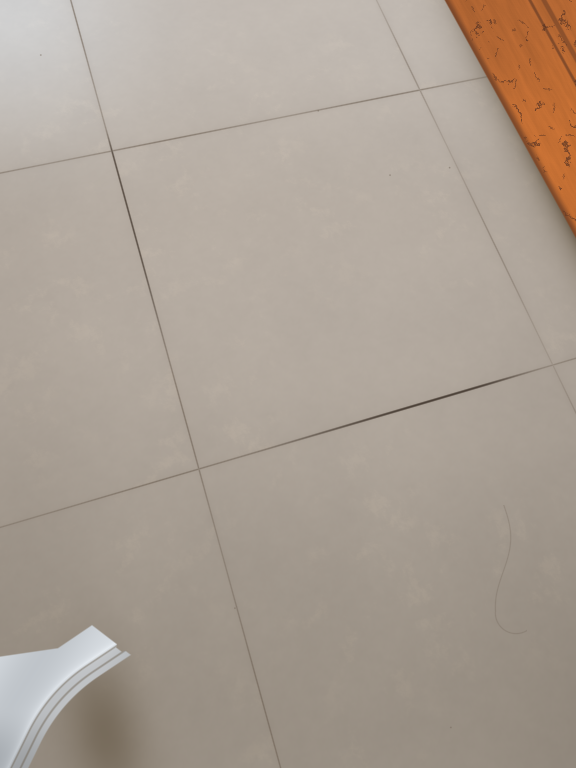
This texture is drawn by a WebGL 1 fragment shader. Its source:

```glsl
precision highp float;
// Large beige floor tiles in perspective, with a worn wooden edge and a folded white sheet.
uniform vec2 u_resolution;

// Projective frame of one tile: across axis, down axis and corner (y runs downward)
const vec3 TILE_ACROSS = vec3(0.4523, -0.0684, 0.0939);
const vec3 TILE_DOWN = vec3(0.0704, 0.3132, -0.1652);
const vec3 TILE_CORNER = vec3(0.1458, 0.1966, 1.0);
const float JOINT_HALF_WIDTH = 0.0009;
const float MOTTLE = 0.010;

const vec3 FLOOR_FAR = vec3(0.755, 0.725, 0.695);
const vec3 FLOOR_MID = vec3(0.712, 0.674, 0.634);
const vec3 FLOOR_NEAR = vec3(0.600, 0.563, 0.518);
const vec3 GLARE = vec3(0.06, 0.09, 0.12);
const vec3 JOINT = vec3(0.43, 0.38, 0.33);
const vec3 GAP = vec3(0.22, 0.18, 0.15);
const vec3 SHADOW = vec3(0.40, 0.35, 0.28);
const vec3 WOOD = vec3(0.70, 0.40, 0.20);
const vec3 WOOD_DARK = vec3(0.36, 0.21, 0.14);
const vec3 SHEET = vec3(0.79, 0.81, 0.83);
const vec3 SHEET_SIDE = vec3(0.71, 0.72, 0.73);

float pixel;

float hash(vec2 c) { return fract(sin(dot(c, vec2(127.1, 311.7))) * 43758.5); }

float stroke(float d, float halfWidth) {
  return 1.0 - smoothstep(halfWidth - pixel, halfWidth + pixel, abs(d));
}

float fill(float d) { return smoothstep(-pixel, pixel, d); }

// Signed distance to the line a-b, positive below it when going right
float side(vec2 p, vec2 a, vec2 b) {
  vec2 e = normalize(b - a);
  return dot(p - a, vec2(-e.y, e.x));
}

// Warped layered sines, roughly -1 to 1
float clouds(vec2 q) {
  float sum = 0.0, amp = 0.45;
  for (int i = 0; i < 6; i++) {
    sum += amp * sin(q.x + 1.7 * sin(q.y * 0.8)) * cos(q.y + 1.3 * sin(q.x * 0.7));
    q = mat2(1.52, 1.14, -1.14, 1.52) * q + 2.3;
    amp *= 0.72;
  }
  return sum;
}

// Irregular short marks, one at most per cell
float scratches(vec2 q) {
  vec2 cell = floor(q), f = fract(q) - 0.5;
  f -= 0.3 * (vec2(hash(cell + 11.0), hash(cell + 13.0)) - 0.5);
  float turn = 6.28 * hash(cell);
  vec2 along = vec2(cos(turn), sin(turn));
  float reach = 0.3 * hash(cell + 7.0);
  float d = length(f - along * clamp(dot(f, along), -reach, reach));
  return step(0.4, hash(cell + 3.0)) * (1.0 - smoothstep(0.0, 0.09, d));
}

vec3 tiledFloor(vec2 p) {
  // Invert the projection, keeping gradients for even line widths
  vec3 u = cross(TILE_DOWN, TILE_CORNER), v = cross(TILE_CORNER, TILE_ACROSS);
  vec3 w = cross(TILE_ACROSS, TILE_DOWN), h = vec3(p, 1.0);
  float depth = dot(w, h);
  vec2 st = vec2(dot(u, h), dot(v, h)) / depth;
  vec2 slope = vec2(length(u.xy - st.x * w.xy), length(v.xy - st.y * w.xy)) / abs(depth);
  vec2 tile = floor(st);

  // Daylight falloff, window glare and clouded glaze
  vec3 col = mix(FLOOR_FAR, FLOOR_MID, smoothstep(0.0, 0.3, p.y));
  col = mix(col, FLOOR_NEAR, smoothstep(0.32, 0.98, p.y));
  col += GLARE * exp(-dot(p, p) * 35.0);
  col -= 0.035 * smoothstep(0.5, 0.8, p.x);
  col -= 0.025 * (1.0 - smoothstep(0.0, 0.2, p.x)) * smoothstep(0.1, 0.3, p.y);
  vec2 q = st * 6.0 + 9.0 * hash(tile + 5.0);
  col += MOTTLE * clouds(q) * vec3(1.0, 0.95, 0.85);
  float flecks = smoothstep(0.1, 0.9, clouds(q * 3.7)) * smoothstep(-0.5, 0.6, clouds(q * 0.6 + 4.0));
  col += 0.022 * flecks * vec3(1.0, 0.85, 0.6);
  col += 0.005 * clouds(q * 11.0);

  // Sparse specks
  vec2 grid = p * 11.0, cell = floor(grid);
  vec2 spot = 0.2 + 0.6 * vec2(hash(cell + 1.0), hash(cell + 2.0));
  float speck = stroke(length(fract(grid) - spot) / 11.0, 0.0008);
  col = mix(col, JOINT, 0.6 * speck * step(0.94, hash(cell + 4.0)));

  // Joints: uneven faint seams, with open dark gaps on two of them
  vec2 d = abs(fract(st + 0.5) - 0.5) / slope;
  vec2 wear = 0.58 + 0.12 * sin(st.yx * 9.0 + floor(st + 0.5) * 2.4);
  wear.x -= 0.2 * step(0.5, st.x);
  vec2 open = smoothstep(vec2(-0.1, 0.0), vec2(0.02, 0.6), st.yx)
            * (1.0 - smoothstep(vec2(0.35, 0.75), vec2(0.75, 1.0), st.yx))
            * step(abs(st - vec2(0.0, 1.0)), vec2(0.5));
  vec2 seam = vec2(stroke(d.x, JOINT_HALF_WIDTH), stroke(d.y, JOINT_HALF_WIDTH + 0.0004 * open.y));
  vec2 halo = exp(-d * 260.0) * 0.07;
  col = mix(col, JOINT, max(max(seam.x * wear.x, seam.y * wear.y), max(halo.x, halo.y)));
  return mix(col, GAP, max(seam.x * open.x * 0.6, seam.y * open.y * 0.75));
}

void main() {
  pixel = 1.0 / u_resolution.y;
  vec2 p = gl_FragCoord.xy / u_resolution;
  p = vec2(p.x * 0.75, 1.0 - p.y);
  vec3 col = tiledFloor(p);

  // Loose hair: a wavy strand ending in a hook
  float strand = p.x - 0.655 - 0.010 * cos((p.y - 0.70) * 34.9);
  float hook = length(p - vec2(0.672, 0.798)) - 0.027;
  float hair = stroke(strand, 0.0006) * step(0.657, p.y) * step(p.y, 0.797);
  hair = max(hair, stroke(hook, 0.0006) * step(0.797, p.y) * step(p.x, 0.686));
  col = mix(col, JOINT, 0.35 * hair);

  // Wooden edge with contact shadow, grain, scratches and a panel groove
  float wood = -side(p, vec2(0.579, 0.0), vec2(0.75, 0.31));
  float run = dot(p - vec2(0.579, 0.0), vec2(0.483, 0.876));
  col = mix(col, SHADOW, exp(min(wood, 0.0) * 60.0) * min(0.25 + 2.0 * p.y, 0.85));
  vec3 board = WOOD * (1.0 + 0.07 * clouds(vec2(run * 14.0, wood * 120.0)));
  board += vec3(0.06, 0.03, 0.0) * smoothstep(0.05, 0.25, run);
  vec2 bend = 0.35 * vec2(clouds(vec2(run, wood) * 70.0), clouds(vec2(wood, run) * 60.0));
  float marks = max(scratches(vec2(run * 26.0, wood * 36.0) + bend),
                    0.7 * scratches(vec2(run * 45.0, wood * 60.0) + bend + 20.0));
  board = mix(board, WOOD_DARK, 0.75 * marks);
  board = mix(board, WOOD_DARK, 0.65 * (1.0 - smoothstep(0.001, 0.011, wood)));
  board = mix(board, WOOD_DARK, 0.6 * stroke(wood - 0.097, 0.0018) + 0.45 * stroke(wood - 0.113, 0.003));
  col = mix(col, board, fill(wood));

  // Folded sheet: soft shadow, outline, then stacked layers along its lower edge
  vec2 fall = (p - vec2(0.135 + 0.15 * (p.y - 0.94), 0.955)) / vec2(0.048, 0.095);
  col = mix(col, SHADOW, 0.65 * exp(-dot(fall, fall)));
  float top = max(side(p, vec2(0.0, 0.855), vec2(0.0755, 0.844)),
                  side(p, vec2(0.0755, 0.844), vec2(0.1198, 0.814)));
  float tip = side(p, vec2(0.1198, 0.814), vec2(0.172, 0.854));
  float above = side(p, vec2(0.172, 0.854), vec2(0.0807, 0.915));
  float left = side(p, vec2(0.0807, 0.915), vec2(0.039, 1.0));
  // Rounded union, so that the layers bend smoothly
  float blend = max(0.03 - abs(above - left), 0.0);
  float low = max(above, left) + blend * blend / 0.12 - 0.002;
  tip -= 0.004 * smoothstep(0.022, 0.018, low) * step(0.009, low);
  vec3 sheet = mix(SHEET_SIDE, SHEET, smoothstep(0.018, 0.024, low));
  sheet += 0.04 * sin(p.x * 40.0 + p.y * 25.0) - 0.12 * smoothstep(0.92, 1.0, p.y);
  sheet += 0.07 * exp(-abs(low - 0.024) * 250.0);
  float folds = max(stroke(low - 0.020, 0.0010), stroke(low - 0.009, 0.0012));
  sheet = mix(sheet, SHADOW, 0.45 * folds);
  col = mix(col, sheet, fill(min(top, min(tip, low))));

  gl_FragColor = vec4(clamp(col, 0.0, 1.0), 1.0);
}
```
